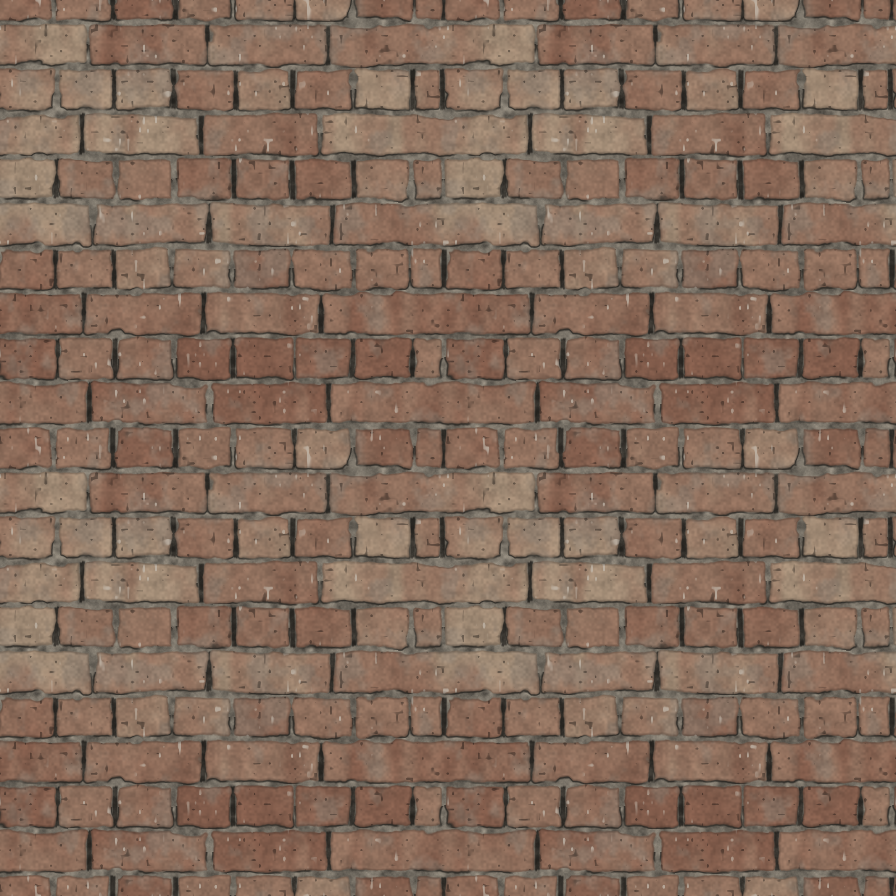
Reproduce this texture procedurally as a three.js fragment shader.

```glsl
// Weathered brick wall: courses of short headers alternate with courses of stretchers.
// Each brick is a rounded box with noisy edges in a rough mortar bed; hashes vary its
// tone and fit, and lattice noise that wraps keeps every tile seamless.

varying vec2 vUv;

const float TILES = 2.0;             // tiles across and down
const float ROWS = 10.0;             // courses per tile
const float HEADERS = 8.0;           // bricks in a header course, the last one narrow
const float STRETCHERS = 3.0;        // bricks in a stretcher course, the last one long
const float HEADER_PITCH = 0.1328;
const float STRETCHER_PITCH = 0.267;
const float HEADER_START = -0.0104;
const float STRETCHER_START = 0.192;
const vec2 GAP = vec2(0.0105, 0.0125);
const float CORNER = 0.006;
const float WOBBLE = 0.006;
const float JOINT_JITTER = 0.010;
const float TILT = 0.004;
const float CHIP = 0.014;
const float EDGE = 0.0022;           // half width of the smoothed edge

const vec3 RED = vec3(0.50, 0.355, 0.29);
const vec3 CLAY = vec3(0.565, 0.44, 0.367);
const vec3 TAN = vec3(0.63, 0.545, 0.46);
const vec3 DUST = vec3(0.54, 0.49, 0.44);
const vec3 LIME = vec3(0.76, 0.72, 0.67);
const vec3 MORTAR = vec3(0.45, 0.425, 0.385);
const vec3 SHADOW = vec3(0.14, 0.13, 0.115);

float hash(vec2 p) {
  vec3 q = fract(p.xyx * vec3(0.1031, 0.1030, 0.0973));
  q += dot(q, q.yzx + 33.33);
  return fract((q.x + q.y) * q.z);
}

// Value noise that wraps over one tile
float noise(vec2 t, vec2 freq) {
  vec2 cell = floor(t * freq);
  vec2 f = fract(t * freq);
  f = f * f * (3.0 - 2.0 * f);
  vec2 seed = freq.yx * 1.7;
  vec2 a = mod(cell, freq) + seed;
  vec2 b = mod(cell + 1.0, freq) + seed;
  return mix(mix(hash(a), hash(vec2(b.x, a.y)), f.x),
             mix(hash(vec2(a.x, b.y)), hash(b), f.x), f.y);
}

float fbm(vec2 t, vec2 freq) {
  float sum = 0.0, amp = 0.5;
  for (int i = 0; i < 4; i++) {
    sum += amp * noise(t, freq);
    freq *= 2.0;
    amp *= 0.5;
  }
  return sum / 0.9375;
}

// Position of joint i along a course
float joint(float i, float row, float count, float pitch) {
  if (i < 0.5) return 0.0;
  if (i > count - 0.5) return 1.0;
  return pitch * i + JOINT_JITTER * (hash(vec2(i, row + 40.0)) - 0.5);
}

void main() {
  vec2 t = fract(vUv * TILES);
  vec2 w = t + WOBBLE * (vec2(noise(t, vec2(9.0)), noise(t, vec2(11.0))) - 0.5);

  // Course and its bond
  float y = w.y * ROWS + 0.5;
  float row = mod(floor(y), ROWS);
  bool header = mod(row, 2.0) < 0.5;
  float count = header ? HEADERS : STRETCHERS;
  float pitch = header ? HEADER_PITCH : STRETCHER_PITCH;
  float start = header ? HEADER_START
                       : STRETCHER_START + 0.03 * (hash(vec2(row, 7.0)) - 0.5);

  // Brick within the course
  float x = fract(w.x - start);
  float k = 0.0;
  for (int i = 1; i < 8; i++) {
    float n = float(i);
    if (n < count - 0.5) k += step(joint(n, row, count, pitch), x);
  }
  float left = joint(k, row, count, pitch);
  float right = joint(k + 1.0, row, count, pitch);
  vec2 id = vec2(k, row);
  vec2 size = 0.5 * (vec2(right - left, 1.0 / ROWS) - GAP);
  vec2 p = vec2(x - 0.5 * (left + right), (fract(y) - 0.5) / ROWS);
  p.y += TILT * (hash(id + 11.0) - 0.5) * p.x / size.x;

  // Rounded box with ragged, chipped edges
  vec2 q = abs(p) - size + CORNER;
  float d = length(max(q, 0.0)) + min(max(q.x, q.y), 0.0) - CORNER;
  d += CHIP * (fbm(t, vec2(26.0)) - 0.5);
  d += 0.007 * smoothstep(0.72, 0.95, noise(t, vec2(23.0)));

  // Brick tone: redder low courses, one pale area, bands along stretchers
  float tone = hash(id + 3.0);
  if (!header && k > 1.5) tone = mix(tone, hash(id + 19.0), smoothstep(-0.02, 0.02, p.x));
  tone = 0.45 + 0.6 * (tone - 0.5) - 0.13 * cos(6.28318 * (t.y - 0.2));
  vec2 pale = (fract(t - vec2(0.07, 0.55) + 0.5) - 0.5) / vec2(0.10, 0.08);
  tone += 0.5 * exp(-dot(pale, pale));
  if (!header) tone += 0.35 * (noise(vec2(t.x, row / ROWS), vec2(34.0, ROWS)) - 0.5);
  tone += 0.5 * (fbm(t, vec2(14.0)) - 0.5);
  vec3 brick = mix(RED, CLAY, smoothstep(0.0, 0.5, tone));
  brick = mix(brick, TAN, smoothstep(0.5, 1.0, tone));

  // Wear: dust, grain, pits, lime flecks and darker rims
  float grain = noise(t, vec2(170.0));
  brick = mix(brick, DUST, 0.5 * smoothstep(0.52, 0.75, fbm(t, vec2(19.0, 16.0))));
  brick *= 1.0 + 0.24 * (fbm(t, vec2(40.0)) - 0.5) + 0.13 * (grain - 0.5);
  brick *= 1.0 - 0.35 * smoothstep(0.86, 0.97, noise(t, vec2(88.0)));
  float fleck = smoothstep(0.84, 0.95, noise(t, vec2(112.0, 48.0)));
  brick = mix(brick, LIME, 0.75 * fleck * smoothstep(0.5, 0.7, noise(t, vec2(15.0))));
  brick *= 1.0 - 0.22 * smoothstep(-0.007, 0.0, d);

  // Mortar: gritty, shaded below bricks and inside the open joints
  float grit = fbm(t, vec2(62.0));
  vec3 mortar = MORTAR * (0.55 + 0.9 * grit);
  float under = (1.0 - smoothstep(0.001, 0.006, d)) * step(p.y, 0.0);
  under *= smoothstep(0.25, 0.6, noise(t, vec2(31.0)));
  float jointId = mod(k + step(0.0, p.x), count);
  float open = step(0.35, hash(vec2(jointId, row + 70.0)));
  float side = smoothstep(-0.003, 0.002, abs(p.x) - size.x);
  side *= 1.0 - smoothstep(-0.003, 0.003, abs(p.y) - size.y);
  mortar = mix(mortar, SHADOW, max(0.85 * under, open * side * (1.1 - 0.5 * grit)));

  gl_FragColor = vec4(mix(brick, mortar, smoothstep(-EDGE, EDGE, d)), 1.0);
}
```
